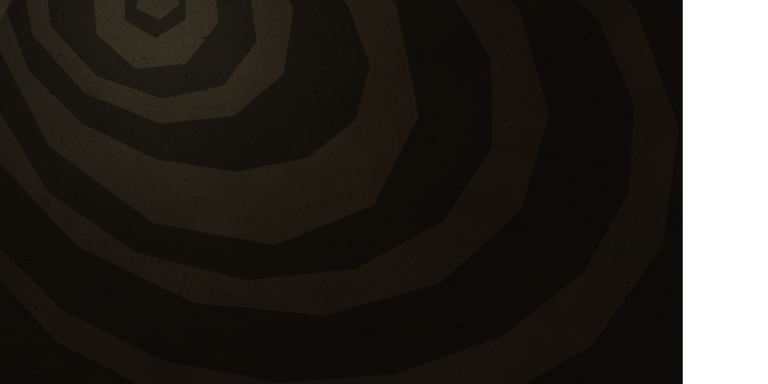
This background is drawn by a WebGL 1 fragment shader. Its source:

```glsl
precision highp float;
// A dark, worn backdrop of drifting polygonal rings around a dim glow, ending at a white margin.
// Each ring is the difference of two sheared elliptical polygons; noise adds stains and grain.
// Coordinates are in canvas heights, measured from the top left corner.
uniform vec2 u_resolution;

float hash(vec2 p) {
    p = fract(p * vec2(0.1031, 0.1137));
    p += dot(p, p.yx + 33.33);
    return fract((p.x + p.y) * p.x * 17.0);
}

float noise(vec2 p) {
    vec2 i = floor(p), f = fract(p);
    f = f * f * (3.0 - 2.0 * f);
    return mix(mix(hash(i), hash(i + vec2(1, 0)), f.x),
               mix(hash(i + vec2(0, 1)), hash(i + vec2(1, 1)), f.x), f.y);
}

float fbm(vec2 p) {
    float sum = 0.0, amplitude = 0.5;
    for (int i = 0; i < 4; i++) {
        sum += amplitude * noise(p);
        p = p * 2.1 + 17.3;
        amplitude *= 0.5;
    }
    return sum;
}

// Coverage of a sheared elliptical polygon; phase is the angle of one corner
float polygon(vec2 p, vec2 center, vec2 radii, float shear, float sides, float phase) {
    vec2 q = (p - center) / radii;
    q.y -= shear * q.x;
    float halfSector = 3.14159265 / sides;
    float angle = mod(atan(q.y, q.x) - phase, 2.0 * halfSector) - halfSector;
    float d = (length(q) * cos(angle) - cos(halfSector)) * min(radii.x, radii.y);
    float soft = 0.8 / u_resolution.y;
    return 1.0 - smoothstep(-soft, soft, d);
}

// Nested rings, from the outermost to the core
float rings(vec2 p) {
    float m = polygon(p, vec2(0.781, 0.326), vec2(0.990, 0.800), 0.10, 16.0, 0.30);
    m -= polygon(p, vec2(0.768, 0.339), vec2(0.891, 0.659), 0.03, 18.0, 0.22);
    m += polygon(p, vec2(0.672, 0.221), vec2(0.758, 0.599), 0.13, 14.0, 0.445);
    m -= polygon(p, vec2(0.638, 0.221), vec2(0.659, 0.508), 0.10, 14.0, 0.22);
    m += polygon(p, vec2(0.534, 0.130), vec2(0.560, 0.495), 0.25, 11.0, 0.10);
    m -= polygon(p, vec2(0.490, 0.099), vec2(0.474, 0.337), 0.26, 14.0, 0.40);
    m += polygon(p, vec2(0.409, 0.013), vec2(0.360, 0.307), 0.20, 11.0, 0.41);
    m -= polygon(p, vec2(0.391, 0.013), vec2(0.283, 0.240), 0.20, 10.0, 0.20);
    m += polygon(p, vec2(0.404, 0.005), vec2(0.172, 0.182), 0.00, 8.0, 0.30);
    m -= polygon(p, vec2(0.404, 0.005), vec2(0.091, 0.094), 0.00, 6.0, 0.52);
    m += polygon(p, vec2(0.409, 0.000), vec2(0.060, 0.052), 0.00, 5.0, 0.20);
    return m;
}

// Sparse dark flecks, one candidate per cell
float flecks(vec2 p) {
    vec2 cell = floor(p * 18.0);
    vec2 jitter = vec2(hash(cell + 3.7), hash(cell + 9.1)) * 0.6 + 0.2;
    vec2 d = fract(p * 18.0) - jitter;
    float size = 0.04 + 0.08 * hash(cell + 5.3);
    float shape = length(vec2(d.x + d.y * 0.5, d.y * 1.6));
    return step(0.8, hash(cell + 1.9)) * (1.0 - smoothstep(size * 0.5, size, shape));
}

void main() {
    vec2 p = vec2(gl_FragCoord.x, u_resolution.y - gl_FragCoord.y) / u_resolution.y;

    // Glow near the core and a warmer patch below it
    float glow = exp(-4.2 * dot(p - vec2(0.42, 0.06), p - vec2(0.42, 0.06)));
    float warm = exp(-5.0 * dot(p - vec2(0.88, 0.50), p - vec2(0.88, 0.50)));
    vec3 ground = vec3(0.052, 0.041, 0.029) + glow * vec3(0.067, 0.065, 0.050);
    vec3 tint = vec3(0.030, 0.024, 0.015) + glow * vec3(0.045, 0.043, 0.033)
              + warm * vec3(0.018, 0.008, 0.003);
    vec3 color = ground + tint * rings(p);

    // Stains, grain and flecks
    color *= 0.86 + 0.30 * fbm(p * 7.0);
    color *= 0.92 + 0.16 * noise(p * 240.0);
    color *= 1.0 - 0.4 * flecks(p);

    // White margin beyond the 16:9 panel
    float margin = smoothstep(-0.5, 0.5, (p.x - 16.0 / 9.0) * u_resolution.y);
    gl_FragColor = vec4(mix(color, vec3(1.0), margin), 1.0);
}
```
